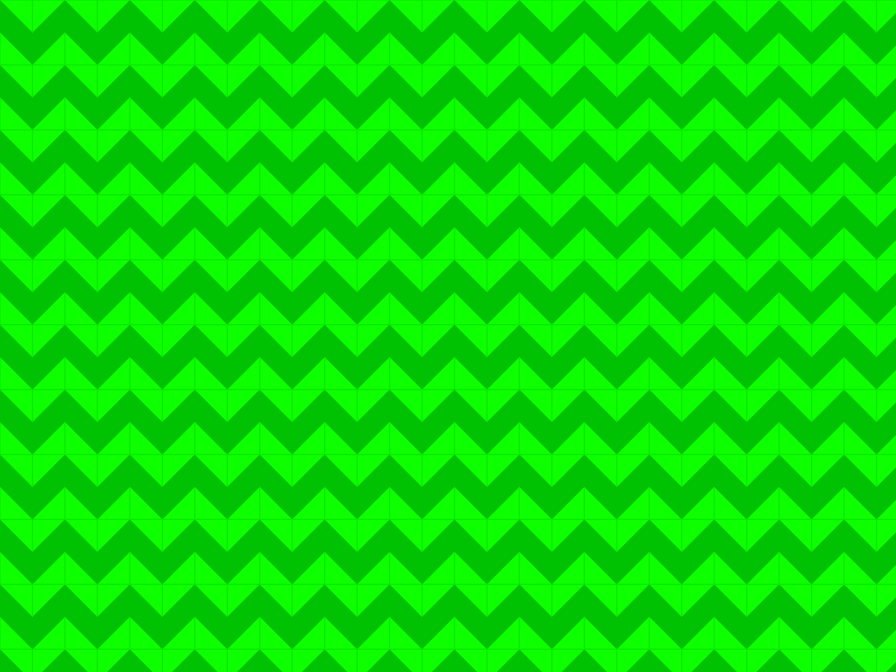
This pattern is drawn by a Shadertoy shader. Its source:

```glsl
// Distance to the nearest whole number
float toNearest(float v) {
    return abs(fract(v + 0.5) - 0.5);
}

// Coverage of a shape from its signed distance
float coverage(float dist, float pixel) {
    return clamp(0.5 - dist / pixel, 0.0, 1.0);
}

void mainImage(out vec4 fragColor, in vec2 fragCoord) {
    // Square tiles counted from the upper left corner
    float pixel = 10.35 / iResolution.y;
    vec2 tile = vec2(fragCoord.x, iResolution.y - fragCoord.y) * pixel;

    // Zigzag bands at 45 degrees, half a tile tall
    float zigzag = toNearest(tile.x);
    float bandDist = (toNearest(tile.y - zigzag - 0.25) - 0.25) * 0.7071;
    float band = coverage(bandDist, pixel);

    // Hairline seams: columns every half tile, rows every tile
    float seamDist = min(0.5 * toNearest(tile.x * 2.0), toNearest(tile.y));
    float seam = coverage(seamDist - 0.01, pixel) * min(1.0, 0.02 / pixel);

    vec3 brightGreen = vec3(0.05, 1.0, 0.0);
    vec3 deepGreen = vec3(0.0, 0.76, 0.01);
    vec3 color = mix(brightGreen, deepGreen, max(band, 0.35 * seam));
    fragColor = vec4(color, 1.0);
}
```
